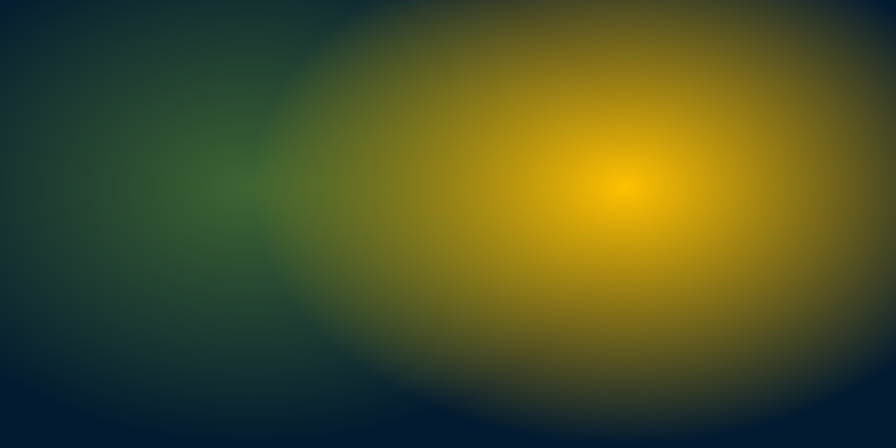
Reproduce this background procedurally as a WebGL 1 fragment shader.

```glsl
precision highp float;
// Two soft elliptical glows, green and gold, over a deep navy backdrop.

uniform vec2 u_resolution;

// Linear falloff from 1 at the center to 0 on the ellipse with the given radii.
float ellipseGlow(vec2 uv, vec2 center, vec2 radii) {
  return clamp(1.0 - length((uv - center) / radii), 0.0, 1.0);
}

void main() {
  vec2 uv = gl_FragCoord.xy / u_resolution;
  vec2 radii = vec2(0.417, 0.573);

  // Backdrop
  vec3 color = vec3(0.012, 0.106, 0.188);

  // Green glow on the left, gold glow layered above it on the right
  color = mix(color, vec3(0.245, 0.395, 0.195), ellipseGlow(uv, vec2(0.28, 0.583), radii));
  color = mix(color, vec3(1.0, 0.755, 0.0), ellipseGlow(uv, vec2(0.697, 0.583), radii));

  gl_FragColor = vec4(color, 1.0);
}
```
